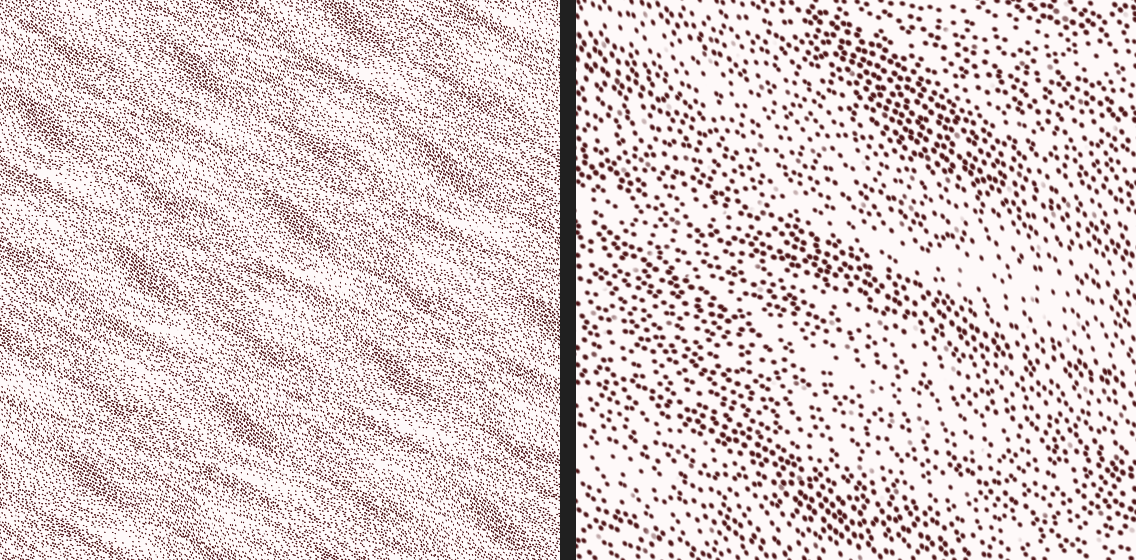
Left: the whole. Right: its middle third, enlarged.
A WebGL 1 fragment shader for this texture:

```glsl
precision highp float;
// Fine dark red stipple on white paper, drifting down to the right in streaks.
// A density field (periodic streak noises plus soft strokes, repeated on a
// slanted lattice) is dithered onto the dots of a jittered, bent grid.

uniform vec2 u_resolution;

const vec3 PAPER = vec3(0.998, 0.978, 0.978);
const vec3 INK = vec3(0.31, 0.085, 0.095);
const vec2 LATTICE_A = vec2(0.272, 0.094);
const vec2 LATTICE_B = vec2(0.180, -0.270);
const float DOTS_ACROSS = 192.0;
const float MAX_RADIUS = 0.335;
const float GRID_ANGLE = 0.576;

float hash(vec2 p) {
  vec3 q = fract(p.xyx * vec3(0.1031, 0.1030, 0.0973));
  q += dot(q, q.yzx + 33.33);
  return fract((q.x + q.y) * q.z);
}

vec2 rotate(vec2 p, float angle) {
  float c = cos(angle), s = sin(angle);
  return vec2(c * p.x - s * p.y, s * p.x + c * p.y);
}

// Value noise that wraps after "period" cells
float wrapNoise(vec2 p, vec2 period, float seed) {
  vec2 cell = floor(p);
  vec2 f = fract(p);
  f = f * f * (3.0 - 2.0 * f);
  vec2 lo = mod(cell, period) + seed;
  vec2 hi = mod(cell + 1.0, period) + seed;
  return mix(mix(hash(lo), hash(vec2(hi.x, lo.y)), f.x),
             mix(hash(vec2(lo.x, hi.y)), hash(hi), f.x), f.y);
}

// Canvas position to lattice coordinates
vec2 toLattice(vec2 p) {
  float area = LATTICE_A.x * LATTICE_B.y - LATTICE_A.y * LATTICE_B.x;
  return vec2(p.x * LATTICE_B.y - p.y * LATTICE_B.x,
              LATTICE_A.x * p.y - LATTICE_A.y * p.x) / area;
}

// Soft elongated stroke, repeated once per lattice tile
float stroke(vec2 p, vec2 center, float degreesDown, vec2 size) {
  vec2 tile = fract(toLattice(p - center) + 0.5) - 0.5;
  vec2 d = tile.x * LATTICE_A + tile.y * LATTICE_B;
  d = rotate(d, radians(degreesDown)) / size;
  return exp(-dot(d, d));
}

// Centered streak noise; "slant" picks the lattice diagonal it follows
float streak(vec2 uv, float slant, vec2 period, float seed) {
  vec2 along = vec2(uv.x, uv.y - slant * uv.x);
  return wrapNoise(along * period, period, seed) - 0.5;
}

float dotDensity(vec2 p) {
  // Streak directions fan across each other
  vec2 uv = toLattice(p);
  float density = 0.70;
  density += 0.38 * streak(uv, 1.0, vec2(4.0, 15.0), 17.0);
  density += 0.38 * streak(uv, 2.0, vec2(6.0, 10.0), 41.0);
  density += 0.26 * streak(uv, 1.0, vec2(6.0, 29.0), 83.0);

  // Dense patches
  density += 0.36 * stroke(p, vec2(0.521, 0.609), 47.0, vec2(0.058, 0.020));
  density += 0.26 * stroke(p, vec2(0.703, 0.516), 40.0, vec2(0.042, 0.020));
  density += 0.24 * stroke(p, vec2(0.753, 0.453), 35.0, vec2(0.030, 0.012));
  // Bare slivers
  density -= 0.45 * stroke(p, vec2(0.495, 0.450), 28.0, vec2(0.100, 0.011));
  density -= 0.60 * stroke(p, vec2(0.560, 0.505), 18.0, vec2(0.042, 0.007));
  density -= 0.50 * stroke(p, vec2(0.397, 0.542), 15.0, vec2(0.042, 0.007));
  // Thin dark edge
  density += 0.45 * stroke(p, vec2(0.410, 0.490), 35.0, vec2(0.065, 0.005));
  return clamp(density, 0.10, 1.0);
}

// Evenly spread dither threshold, loosened by a little randomness
float ditherThreshold(vec2 cell) {
  float even = dot(cell, vec2(0.7549, 0.5698));
  return fract(even + 0.35 * hash(cell + 733.0));
}

// Ink coverage of the stipple; "blur" is the edge half width in cells
float stipple(vec2 p, float blur) {
  vec2 grid = rotate(p, GRID_ANGLE) * DOTS_ACROSS;
  grid += 1.6 * sin(grid.yx * vec2(0.13, 0.09) + vec2(0.0, 1.7));
  vec2 home = floor(grid);
  float ink = 0.0;
  for (int y = -1; y <= 1; y++) {
    for (int x = -1; x <= 1; x++) {
      vec2 cell = home + vec2(float(x), float(y));
      vec2 jitter = vec2(hash(cell + 211.0), hash(cell + 457.0)) - 0.5;
      vec2 offset = grid - cell - 0.5 - 0.55 * jitter;
      float dist = length(rotate(offset, 0.35) * vec2(0.88, 1.14));
      if (dist < MAX_RADIUS + blur) {
        // Density is read at the dot center so that dots stay whole
        vec2 center = p - rotate(offset, -GRID_ANGLE) / DOTS_ACROSS;
        float density = dotDensity(center);
        float threshold = ditherThreshold(cell);
        float present = smoothstep(threshold - 0.02, threshold + 0.02, density);
        float radius = mix(0.225, MAX_RADIUS, density * density);
        float edge = 1.0 - smoothstep(radius - blur, radius + blur, dist);
        ink = max(ink, present * edge);
      }
    }
  }
  return ink;
}

void main() {
  float side = min(u_resolution.x, u_resolution.y);
  vec2 p = gl_FragCoord.xy / side;
  float blur = DOTS_ACROSS * max(0.0009, 0.54 / side);
  float ink = stipple(p, blur);
  gl_FragColor = vec4(mix(PAPER, INK, ink), 1.0);
}
```
